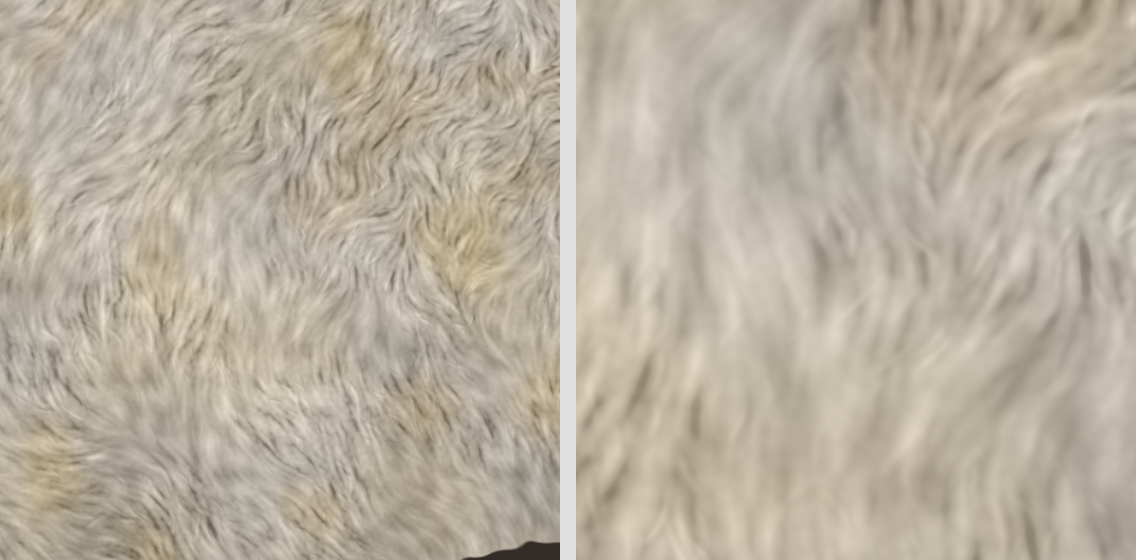
Left, the full canvas; right, a detail of the centre.
A WebGL 2 fragment shader for this texture:

```glsl
#version 300 es
precision highp float;

uniform vec2 u_resolution;
out vec4 fragColor;

vec2 hash2(vec2 cell) {
    vec3 q = fract(cell.xyx * vec3(0.1031, 0.1030, 0.0973));
    q += dot(q, q.yzx + 33.33);
    return fract((q.xx + q.yz) * q.zy);
}

float cornerSlope(vec2 cell, vec2 offset) {
    float a = 6.2832 * hash2(cell).x;
    return dot(vec2(cos(a), sin(a)), offset);
}

float gradientNoise(vec2 p) {
    vec2 i = floor(p), f = p - i;
    vec2 w = f * f * f * (f * (f * 6.0 - 15.0) + 10.0);
    vec2 e = vec2(1.0, 0.0);
    return mix(mix(cornerSlope(i, f), cornerSlope(i + e.xy, f - e.xy), w.x),
               mix(cornerSlope(i + e.yx, f - e.yx), cornerSlope(i + e.xx, f - e.xx), w.x), w.y);
}

// How unruly the pile is: strongest towards the upper right
float tangle(vec2 p) {
    return smoothstep(0.3, 0.85, p.x) * smoothstep(0.3, 0.6, p.y);
}

// Direction in which the pile lies
float pileAngle(vec2 p) {
    float lean = mix(2.55 - 0.4 * p.x, 1.0, smoothstep(0.12, 0.7, p.y));
    return lean + (1.1 + 1.6 * tangle(p)) * gradientNoise(p * 5.0 + 3.7)
                + (0.6 + 0.9 * tangle(p)) * gradientNoise(p * 12.0 + 21.3);
}

vec2 pileDirection(vec2 p) {
    float a = pileAngle(p);
    return vec2(cos(a), sin(a));
}

// Noise smeared along the pile: x = fine hairs, y = clumps
vec2 combedFur(vec2 p) {
    vec2 sum = vec2(0.0);
    float total = 0.0;
    for (int side = -1; side <= 1; side += 2) {
        vec2 q = p;
        for (int i = 0; i < 7; i++) {
            float weight = 1.0 - float(i) / 8.0;
            sum += weight * vec2(gradientNoise(q * 95.0 + 40.0), gradientNoise(q * 36.0 + 90.0));
            total += weight;
            q += float(side) * 0.0036 * pileDirection(q);
        }
    }
    return sum / total;
}

// Loose curved tufts, each lit on one flank and shaded on the other
float looseTufts(vec2 p, float density, float seed) {
    vec2 g = p * density, base = floor(g);
    float light = 0.0;
    for (int y = -1; y <= 1; y++) {
        for (int x = -1; x <= 1; x++) {
            vec2 cell = base + vec2(x, y);
            vec2 rnd = hash2(cell + seed), kind = hash2(cell + seed + 57.0);
            vec2 root = cell + rnd;
            float a = pileAngle(root / density) + (kind.x - 0.5) * 1.3;
            vec2 along = vec2(cos(a), sin(a)), d = g - root;
            float u = dot(d, along) / (0.4 + 0.4 * kind.y);
            float v = dot(d, vec2(-along.y, along.x)) + (rnd.x - 0.5) * 0.5 * u * u;
            float taper = smoothstep(1.0, 0.2, abs(u));
            float lit = exp(-pow(v / 0.075, 2.0));
            float shade = exp(-pow((v + 0.15) / 0.085, 2.0));
            light += taper * (lit - shade) * kind.y;
        }
    }
    return light;
}

void main() {
    vec2 p = gl_FragCoord.xy / u_resolution;
    vec2 fur = combedFur(p);

    // Matted places stay soft, open ones show separate hairs
    float open = smoothstep(-0.3, 0.3, gradientNoise(p * 6.0 + 70.0) + 0.35 * tangle(p));
    open *= 1.0 - 0.5 * exp(-dot(p - vec2(0.42, 0.56), p - vec2(0.42, 0.56)) * 25.0);
    float tone = 0.716 + fur.x * mix(0.16, 0.36, open) + fur.y * 0.22;
    tone -= 0.09 * open * smoothstep(0.08, 0.28, -fur.x - 0.3 * fur.y);
    tone += mix(0.02, 0.065, open) * (looseTufts(p, 24.0, 11.0) + 0.8 * looseTufts(p, 37.0, 131.0));

    // Broad swells in the pile
    tone += 0.08 * gradientNoise(p * 3.2 + 15.0) + 0.07 * gradientNoise(p * 9.0 + 33.0);
    tone += 0.04 * exp(-dot(p - vec2(0.32, 0.62), p - vec2(0.32, 0.62)) * 14.0);
    tone -= 0.045 * smoothstep(0.35, 0.0, p.y);
    tone = clamp(tone, 0.42, 0.9);

    // Cream tint with tan stains and faint cool patches
    vec3 color = vec3(tone, tone - 0.032, tone - 0.092);
    float stain = smoothstep(0.08, 0.5, gradientNoise(p * 5.5 + 8.0) + 0.2 * tangle(p));
    color -= stain * vec3(0.01, 0.035, 0.075);
    color += 0.05 * gradientNoise(p * 4.0 + 50.0) * vec3(-0.3, 0.0, 1.0);
    color += 0.012 * gradientNoise(p * 150.0);

    // Dark floor past the edge in the lower right
    float edge = 0.032 * smoothstep(0.8, 0.96, p.x) + 0.012 * gradientNoise(p * 28.0) - 0.003;
    color = mix(color, vec3(0.2, 0.17, 0.15), smoothstep(0.004, -0.003, p.y - edge) * smoothstep(0.78, 0.84, p.x));

    fragColor = vec4(color, 1.0);
}
```
